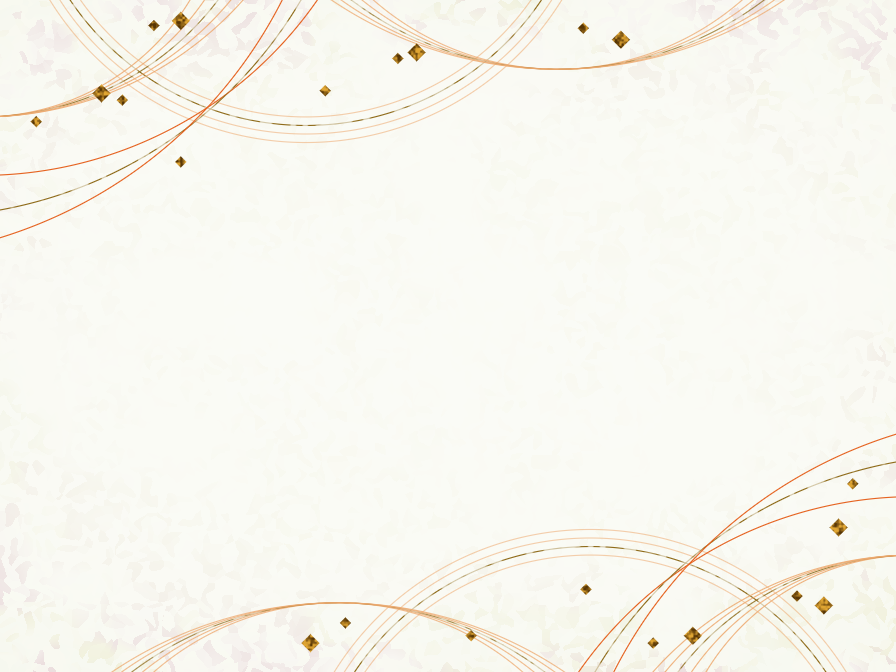
Write a WebGL 2 fragment shader that draws this background.

```glsl
#version 300 es
precision highp float;

uniform vec2 u_resolution;
out vec4 fragColor;

#define LINE_WIDTH 0.0017
#define BIG_DIAMOND 0.0135
#define SMALL_DIAMOND 0.0085
#define FLECK_SCALE 75.0
#define FLECK_STRENGTH 0.85
#define PAPER vec3(0.982, 0.984, 0.963)
#define IVORY vec3(0.945, 0.945, 0.865)
#define BLUSH vec3(0.925, 0.875, 0.875)
#define SAGE vec3(0.905, 0.930, 0.850)
#define ORANGE vec3(0.900, 0.390, 0.130)
#define PEACH vec3(0.930, 0.660, 0.430)
#define GOLD vec3(0.560, 0.420, 0.100)

// Diamond pairs: large centre in xy, small companion in zw
const vec4 PAIRS[8] = vec4[8](
    vec4(0.269, 0.969, 0.229, 0.962), vec4(0.151, 0.861, 0.182, 0.851),
    vec4(0.620, 0.922, 0.592, 0.913), vec4(0.924, 0.941, 0.868, 0.958),
    vec4(0.462, 0.043, 0.514, 0.073), vec4(1.031, 0.054, 0.972, 0.043),
    vec4(1.226, 0.099, 1.186, 0.113), vec4(1.248, 0.215, 1.269, 0.280));
const vec2 SINGLES[5] = vec2[5](
    vec2(0.054, 0.819), vec2(0.269, 0.759), vec2(0.484, 0.865),
    vec2(0.701, 0.054), vec2(0.872, 0.123));

float hash(vec2 p) {
    vec3 q = fract(p.xyx * 0.1031);
    q += dot(q, q.yzx + 33.33);
    return fract((q.x + q.y) * q.z);
}

float noise(vec2 p) {
    vec2 i = floor(p), f = fract(p);
    f = f * f * (3.0 - 2.0 * f);
    return mix(mix(hash(i), hash(i + vec2(1, 0)), f.x),
               mix(hash(i + vec2(0, 1)), hash(i + vec2(1, 1)), f.x), f.y);
}

// Random value of the nearest jittered cell
float fleck(vec2 p) {
    vec2 base = floor(p);
    float nearest = 9.0, value = 0.0;
    for (int k = 0; k < 9; k++) {
        vec2 cell = base + vec2(k % 3 - 1, k / 3 - 1);
        vec2 offset = cell + vec2(hash(cell), hash(cell + 57.0)) - p;
        float d = dot(offset, offset);
        if (d < nearest) { nearest = d; value = hash(cell + 113.0); }
    }
    return value;
}

// Mottled paper, tinted towards the rim
vec3 paper(vec2 p, float aspect) {
    vec2 c = abs(p / vec2(aspect, 1.0) - 0.5) * 2.0;
    float rim = 0.65 * pow(c.y, 4.0) + 0.35 * pow(c.x, 5.0);
    vec2 warp = vec2(noise(p * 45.0), noise(p * 45.0 + 31.0));
    float value = fleck(p * FLECK_SCALE + warp * 1.6);
    float cloud = noise(p * 9.0) * 0.6 + noise(p * 22.0) * 0.4;
    float hue = noise(p * 14.0 + 80.0) + (value - 0.5) * 0.6;
    vec3 tint = mix(IVORY, BLUSH, smoothstep(0.50, 0.75, hue) * min(rim * 2.0, 1.0));
    tint = mix(tint, SAGE, smoothstep(0.40, 0.15, hue) * min(rim * 2.0, 1.0));
    float patches = smoothstep(0.45, 0.95, value) * smoothstep(0.25, 0.75, cloud);
    float amount = 0.28 * rim + patches * (0.22 + 1.1 * rim);
    return mix(PAPER, tint, clamp(amount * FLECK_STRENGTH, 0.0, 1.0));
}

// Antialiased circle outline
float ring(vec2 p, vec2 centre, float radius, float px) {
    float d = abs(length(p - centre) - radius);
    return clamp((0.5 * (LINE_WIDTH + px) - d) / px, 0.0, min(1.0, LINE_WIDTH / px));
}

void stroke(inout vec3 col, float cover, bool gilded, vec3 ink, float glint) {
    col = mix(col, gilded ? GOLD : ink, cover * (gilded ? glint : 1.0));
}

// Diamond filled with glittering grain
void diamond(inout vec3 col, vec2 p, vec2 centre, float size, float px) {
    vec2 q = abs(p - centre);
    float cover = clamp(0.5 + (size - q.x - q.y) / (1.414 * px), 0.0, 1.0);
    float grain = 0.6 * noise(p * 300.0) + 0.4 * noise(p * 150.0 + 9.0);
    vec3 foil = mix(vec3(0.34, 0.21, 0.02), vec3(0.88, 0.65, 0.20), smoothstep(0.2, 0.8, grain));
    col = mix(col, foil, cover);
}

void main() {
    float px = 1.0 / u_resolution.y;
    float aspect = u_resolution.x * px;
    vec2 p = gl_FragCoord.xy * px;
    vec3 col = paper(p, aspect);

    // The arcs repeat under a half turn about the centre
    vec2 q = p.y > 0.5 ? p : vec2(aspect, 1.0) - p;
    float glint = 0.35 + 0.65 * smoothstep(0.25, 0.6, noise(q * 110.0));

    for (int i = 0; i < 4; i++) {   // concentric rings
        float cover = ring(q, vec2(0.455, 1.236), 0.410 + 0.0127 * float(i), px);
        stroke(col, cover * (i == 1 ? 1.0 : 0.55), i == 1, PEACH, glint);
    }
    for (int i = 0; i < 5; i++) {   // two fans of arcs sharing a tangent
        float t = float(i) / 4.0;
        float r1 = mix(0.417, 0.602, t), r2 = mix(0.361, 0.519, t);
        stroke(col, 0.75 * ring(q, vec2(0.830, 0.897 + r1), r1, px), i == 2, PEACH, glint);
        stroke(col, 0.85 * ring(q, vec2(-0.026, 0.826 + r2), r2, px), i == 2, PEACH, glint);
    }
    for (int i = 0; i < 3; i++) {   // crossing sweeps
        float t = float(i) / 2.0;
        vec2 centre = mix(vec2(-0.027, 1.347), vec2(-0.207, 1.318), t);
        stroke(col, ring(q, centre, mix(0.608, 0.703, t), px), i == 1, ORANGE, glint);
    }

    for (int i = 0; i < 8; i++) {
        diamond(col, p, PAIRS[i].xy, BIG_DIAMOND, px);
        diamond(col, p, PAIRS[i].zw, SMALL_DIAMOND, px);
    }
    for (int i = 0; i < 5; i++) diamond(col, p, SINGLES[i], SMALL_DIAMOND, px);

    fragColor = vec4(col, 1.0);
}
```
